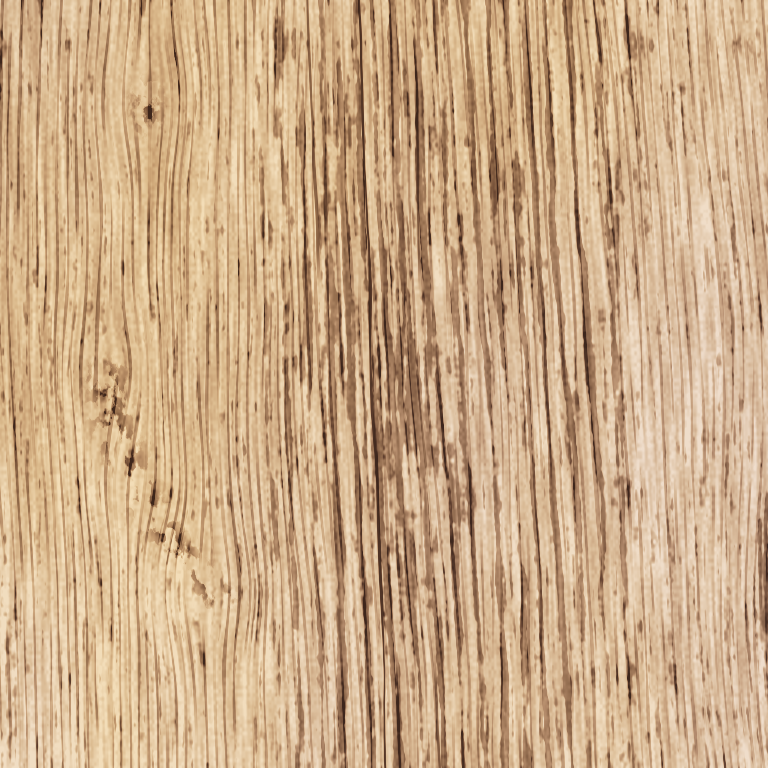
Reproduce this texture procedurally as a WebGL 2 fragment shader.

```glsl
#version 300 es
precision highp float;

uniform vec2 u_resolution;
out vec4 fragColor;

float hash(vec2 p) {
    uvec2 q = uvec2(ivec2(p)) * uvec2(1597334673u, 3812015801u);
    uint n = (q.x ^ q.y) * 1597334673u;
    n = (n ^ (n >> 15)) * 2246822519u;
    return float((n ^ (n >> 13)) >> 8) / 16777216.0;
}

float noise(vec2 p) {
    vec2 i = floor(p), f = p - i;
    f = f * f * (3.0 - 2.0 * f);
    return mix(mix(hash(i), hash(i + vec2(1, 0)), f.x),
               mix(hash(i + vec2(0, 1)), hash(i + vec2(1, 1)), f.x), f.y);
}

float fbm(vec2 p) {
    float sum = 0.0, amp = 0.53;
    for (int i = 0; i < 4; i++) {
        sum += amp * noise(p);
        p = p * 2.03 + 17.3;
        amp *= 0.5;
    }
    return sum;
}

float blob(vec2 p, vec2 center, vec2 size) {
    vec2 d = (p - center) / size;
    return exp(-dot(d, d));
}

// Horizontal position across the fibres, bent by slope, waves and knots
float grainCoord(vec2 p) {
    float g = p.x + 0.05 * p.y * smoothstep(0.15, 0.6, p.x);
    g += 0.022 * (fbm(p * vec2(3.5, 2.0) + 4.0) - 0.5);
    g += 0.006 * smoothstep(0.78, 1.0, p.x) * sin(p.y * 9.0 + p.x * 6.0);
    for (int i = 0; i < 4; i++) {
        float t = float(i) / 2.0;
        vec2 knot = i == 3 ? vec2(0.19, 0.87) : vec2(0.14 + 0.13 * t * t, 0.51 - 0.27 * t);
        vec2 d = (p - knot) / vec2(0.06, 0.09);
        g -= 0.03 * d.x * exp(-dot(d, d));
    }
    return g;
}

// Thin sharp lines, one per unit of s, fading in and out along y
float poreLines(float s, float y, float breaks) {
    float id = floor(s + 0.5);
    float wander = 0.4 * (noise(vec2(id * 3.7, y * 5.0)) - 0.5);
    float e = abs(s - id - wander);
    float aa = fwidth(s) * 0.7;
    float w = 0.04 + 0.13 * noise(vec2(id * 9.1, y * 15.0));
    float strength = smoothstep(0.15, 0.65, noise(vec2(id * 5.3, y * breaks)));
    return strength * (1.0 - smoothstep(w - aa * 0.4, w + aa, e));
}

// Soft bands that gather dark fibres, one per unit of s
float bands(float s, float y) {
    float id = floor(s + 0.5);
    float wander = 0.25 * (noise(vec2(id * 3.7, y * 3.0)) - 0.5);
    float width = 0.16 + 0.24 * noise(vec2(id * 7.9, y * 4.0));
    float strength = 0.25 + 0.85 * noise(vec2(id * 5.3, y * 5.0));
    return strength * (1.0 - smoothstep(0.0, width, abs(s - id - wander)));
}

// Long narrow splits in the middle of the board
float cracks(vec2 p) {
    float sum = 0.0;
    for (int i = -1; i <= 1; i++) {
        float k = float(i);
        float x = 0.503 - 0.035 * p.y + 0.067 * k + 0.008 * (fbm(vec2(p.y * 6.0, k + 9.0)) - 0.5);
        float w = 0.0002 + 0.0013 * noise(vec2(p.y * 13.0, k + 3.0));
        float extent = i == 0 ? 0.9 : 0.7 * smoothstep(0.45, 0.7, noise(vec2(p.y * 4.0, k * 5.0 + 8.0)));
        sum += extent * (1.0 - smoothstep(w, w + 1.2 / u_resolution.x, abs(p.x - x)));
    }
    return sum;
}

// Colour from pale wood (0) to deep brown (6)
vec3 woodRamp(float d) {
    vec3 tones[7] = vec3[7](
        vec3(0.92, 0.83, 0.71), vec3(0.86, 0.74, 0.59), vec3(0.79, 0.64, 0.49),
        vec3(0.70, 0.54, 0.41), vec3(0.58, 0.43, 0.31), vec3(0.43, 0.29, 0.21),
        vec3(0.24, 0.15, 0.11));
    d = clamp(d, -0.4, 6.0);
    int i = clamp(int(floor(d)), 0, 5);
    return mix(tones[i], tones[i + 1], d - float(i));
}

void main() {
    vec2 p = gl_FragCoord.xy / u_resolution;
    float g = grainCoord(p);
    float middle = smoothstep(0.28, 0.42, p.x) * (1.0 - smoothstep(0.77, 0.86, p.x));
    float right = smoothstep(0.75, 0.9, p.x);

    // Pale base with fibres of several widths
    float depth = 0.68 + 1.1 * (fbm(vec2(g * 14.0, p.y * 2.5)) - 0.5);
    depth += 1.9 * (noise(vec2(g * 250.0, p.y * 14.0)) - 0.5);
    depth += 0.8 * (noise(vec2(g * 110.0, p.y * 7.0) + 31.0) - 0.5);
    depth += 1.0 * (noise(p * vec2(290.0, 200.0)) - 0.5);
    depth += 0.5 * blob(p, vec2(0.0, 0.85), vec2(0.12, 0.4));
    depth -= 0.45 * blob(p, vec2(0.12, 0.1), vec2(0.25, 0.35));

    // Fine pores over the whole board
    float s = 80.0 * g + 2.5 * noise(vec2(g * 12.0, p.y * 1.5));
    depth += mix(2.6, 1.9, max(middle, right)) * poreLines(s, p.y, mix(9.0, 26.0, right));

    // Dark threads gathered in bands and weathered stains
    float stain = blob(p, vec2(0.53, 0.5), vec2(0.14, 0.25))
                + blob(p, vec2(1.0, 0.3), vec2(0.03, 0.12))
                + blob(p, vec2(0.52, 0.03), vec2(0.04, 0.06));
    float patches = smoothstep(0.38, 0.7, fbm(vec2(g * 30.0, p.y * 8.0) + 5.0));
    float fibre = 0.55 * noise(vec2(g * 270.0, p.y * 17.0) + 3.0)
                + 0.3 * noise(vec2(g * 190.0, p.y * 70.0) + 11.0)
                + 0.15 * noise(p * vec2(250.0, 180.0) + 23.0);
    float broad = 34.0 * g + 1.2 * noise(vec2(g * 9.0, p.y * 1.2));
    float soak = 0.1 + 0.03 * right + middle * (0.02 + 0.62 * bands(broad, p.y)) + 0.33 * stain * patches;
    depth += 2.9 * smoothstep(0.74, 0.96, fibre + soak);

    // Crumbled knots on a curved path and a small one above
    float t = clamp((0.52 - p.y) / 0.29, 0.0, 1.0);
    float path = blob(p, vec2(0.14 + 0.14 * t * t, clamp(p.y, 0.23, 0.51)), vec2(0.025, 0.02));
    float knots = path + blob(p, vec2(0.19, 0.86), vec2(0.02, 0.03));
    float crumbs = smoothstep(0.52, 0.66, fbm(p * vec2(95.0, 60.0) + 40.0));
    depth += 3.8 * knots * crumbs;

    depth = mix(depth, 6.0, clamp(cracks(p), 0.0, 1.0));

    // Golden and rosy patches
    float warm = fbm(p * vec2(5.0, 2.0) + 12.0) - 0.5 - 0.2 * right;
    warm += 0.25 * blob(p, vec2(0.3, 0.75), vec2(0.35, 0.4));
    vec3 color = woodRamp(depth) * (1.0 + warm * vec3(0.02, 0.0, -0.13));
    fragColor = vec4(color, 1.0);
}
```
